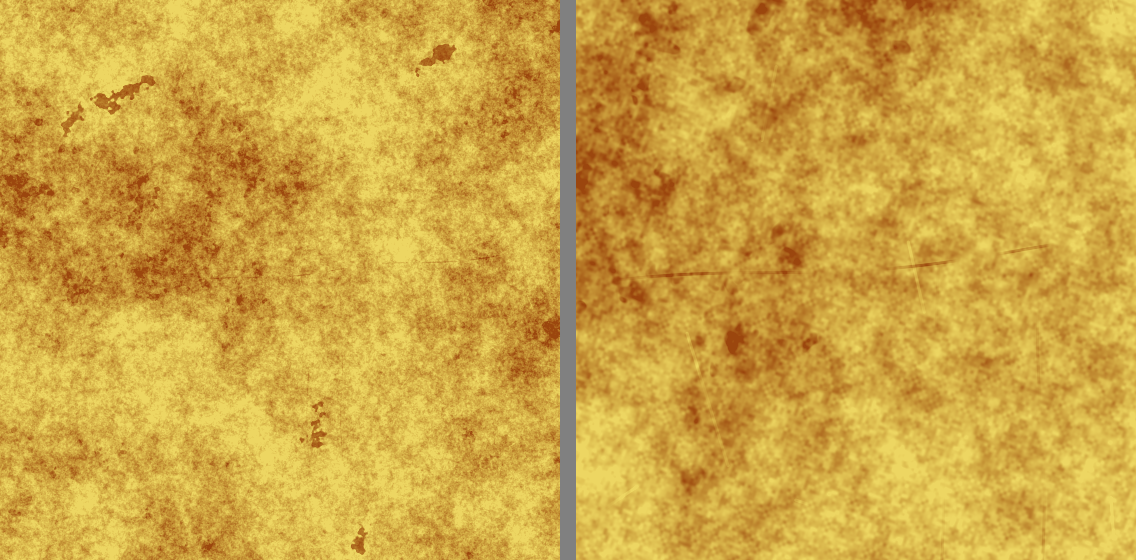
Left, the full canvas; right, a detail of the centre.
A Shadertoy shader for this texture:

```glsl
// Worn golden plaster: clouds and fine grain add up to one tone value, which
// rust patches, cellular specks, stains and hairline scratches then disturb.
// A smooth curve turns the tone into colours from dark rust to pale yellow.

float hash(vec2 p) {
    vec3 q = fract(p.xyx * 0.1031);
    q += dot(q, q.yzx + 33.33);
    return fract((q.x + q.y) * q.z);
}

vec2 hash2(vec2 p) {
    return vec2(hash(p), hash(p + 57.3));
}

// Value noise centred on zero
float noise(vec2 p) {
    vec2 i = floor(p), f = fract(p);
    f = f * f * (3.0 - 2.0 * f);
    float low = mix(hash(i), hash(i + vec2(1, 0)), f.x);
    float high = mix(hash(i + vec2(0, 1)), hash(i + vec2(1, 1)), f.x);
    return mix(low, high, f.y) - 0.5;
}

// Rotated octaves; a gain near one keeps the small detail strong
float mottle(vec2 p, int octaves, float gain) {
    float sum = 0.0, amp = 1.0;
    for (int i = 0; i < octaves; i++) {
        sum += amp * noise(p);
        p = mat2(1.6, 1.2, -1.2, 1.6) * p + 17.3;
        amp *= gain;
    }
    return sum;
}

// Distance to a segment given by its centre and half vector
float segment(vec2 p, vec2 centre, vec2 halfSpan) {
    p -= centre;
    float t = clamp(dot(p, halfSpan) / dot(halfSpan, halfSpan), -1.0, 1.0);
    return length(p - t * halfSpan);
}

// Cellular noise: a few cells hold a small round pit
float specks(vec2 p) {
    vec2 cell = floor(p);
    float mask = 0.0;
    for (int y = -1; y <= 1; y++)
    for (int x = -1; x <= 1; x++) {
        vec2 id = cell + vec2(x, y);
        float radius = 0.32 * smoothstep(0.8, 1.0, hash(id + 91.7));
        float d = length(p - id - hash2(id));
        mask = max(mask, smoothstep(radius + 0.06, radius - 0.06, d) * step(0.03, radius));
    }
    return mask;
}

// Ragged rust stains, stretched along a rising diagonal
float stains(vec2 p, float ragged) {
    float mask = 0.0;
    for (int i = 0; i < 6; i++) {
        float k = float(i);
        vec2 centre = vec2(0.19, 0.82) + vec2(0.22, -0.36) * k * 0.5;
        centre = fract(centre + 0.12 * (hash2(vec2(k, 4.0)) - 0.5) * min(k, 1.0));
        float angle = 0.45 + 1.8 * (hash(vec2(k, 8.0)) - 0.5) * min(k, 1.0);
        float reach = i == 0 ? 0.09 : 0.01 + 0.02 * hash(vec2(k, 2.0));
        float d = segment(p, centre, reach * vec2(cos(angle), sin(angle)));
        float width = 0.003 + 0.003 * hash(vec2(k, 6.0));
        mask = max(mask, smoothstep(0.003, -0.003, d - width + ragged));
    }
    return mask;
}

// Thin broken lines: pale ones positive, dark ones negative
float scratches(vec2 p, float wear) {
    float sum = 0.0, soft = 0.6 / iResolution.y;
    for (int i = 0; i < 44; i++) {
        float k = float(i);
        vec2 centre = hash2(vec2(k, 21.0));
        float angle = 6.283 * hash(vec2(k, 33.0));
        float reach = 0.012 + 0.1 * pow(hash(vec2(k, 45.0)), 4.0);
        float d = segment(p, centre, reach * vec2(cos(angle), sin(angle)));
        float line = smoothstep(0.0009 + soft, 0.0009 - soft, d);
        sum += line * (i % 4 == 0 ? -0.9 : 0.9);
    }
    // Long, nearly level crack and two faint upright ones
    float crack = abs(p.y - 0.5 - 0.09 * (p.x - 0.4) - 0.004 * sin(p.x * 21.0));
    float span = smoothstep(0.3, 0.42, p.x) * smoothstep(1.0, 0.8, p.x);
    sum -= 1.5 * span * smoothstep(0.0009 + soft, 0.0009 - soft, crack);
    float upright = abs(abs(p.x - 0.58 + 0.002 * sin(p.y * 30.0)) - 0.03);
    span = smoothstep(0.12, 0.25, p.y) * smoothstep(0.55, 0.4, p.y);
    sum -= 0.8 * span * smoothstep(0.0009 + soft, 0.0009 - soft, upright);
    return sum * smoothstep(-0.25, 0.25, wear);
}

void mainImage(out vec4 fragColor, in vec2 fragCoord) {
    vec2 p = fragCoord / iResolution.y;

    // Broad clouds, fine grain and a darker zone left of the middle
    float clouds = 1.9 * mottle(p * 3.5 + 2.7, 4, 0.85);
    float grain = 1.45 * mottle(p * 60.0, 4, 1.0);
    vec2 fromZone = (p - vec2(0.27, 0.54)) / vec2(0.34, 0.16);
    float tone = 0.22 + clouds + grain - 0.65 * exp(-dot(fromZone, fromZone));

    // Rust gathers where the clouds are already dark
    float ragged = mottle(p * 24.0 + 40.0, 4, 0.8);
    float rust = smoothstep(0.0, 0.2, ragged - 0.6 - 0.25 * clouds);
    float pits = specks(p * 48.0 + 0.4 * ragged) * smoothstep(0.3, -0.5, clouds);
    tone -= 1.1 * rust + 1.2 * pits;
    tone += scratches(p, noise(p * 35.0 + 9.0));
    tone = mix(tone, -2.5 + 0.4 * grain, 0.85 * stains(p, 0.028 * ragged));

    // Ochre at zero, bending towards rust below and yellow above
    tone = clamp(tone, -2.8, 1.8);
    vec3 color = vec3(0.82, 0.66, 0.26) + tone * vec3(0.067, 0.115, 0.071)
               - tone * tone * vec3(0.003, 0.008, 0.001);
    fragColor = vec4(color, 1.0);
}
```
